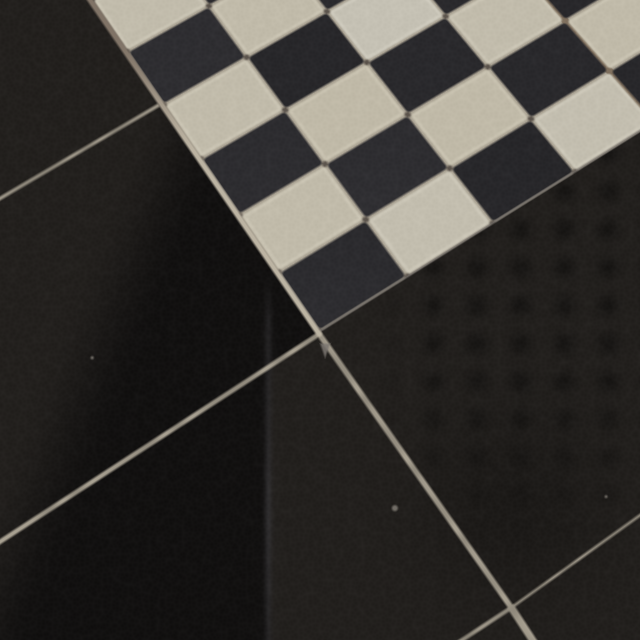
Reproduce this texture procedurally as a WebGL 2 fragment shader.

```glsl
#version 300 es
precision highp float;
uniform vec2 u_resolution;
out vec4 fragColor;

#define CORNER vec2(0.4987, 0.4818)
#define AXIS_U vec2(0.1406, 0.0876)
#define AXIS_V vec2(-0.0642, 0.0936)
#define BEND vec2(-0.0014, -0.0004)
#define PERSPECTIVE vec2(0.018, 0.014)
#define CREAM vec3(0.765, 0.745, 0.685)
#define SLATE vec3(0.165, 0.163, 0.175)
#define FLOOR_WARM vec3(0.138, 0.128, 0.118)
#define FLOOR_DARK vec3(0.073, 0.068, 0.066)
#define GROUT vec3(0.66, 0.63, 0.57)
#define GRAIN 0.022
#define DOT_PITCH vec2(0.0684, 0.0595)

vec2 hash2(vec2 c) {
  vec3 h = fract(c.xyx * vec3(0.1031, 0.1030, 0.0973));
  h += dot(h, h.yzx + 33.33);
  return fract((h.xx + h.yz) * h.zy);
}

// Distance to the nearest scattered cell point
float cellular(vec2 p) {
  vec2 cell = floor(p), local = fract(p);
  float nearest = 1.0;
  for (int y = -1; y <= 1; y++)
    for (int x = -1; x <= 1; x++) {
      vec2 o = vec2(x, y);
      nearest = min(nearest, length(o + hash2(cell + o) - local));
    }
  return nearest;
}

float segment(vec2 p, vec2 a, vec2 b) {
  vec2 ab = b - a;
  return length(p - a - ab * clamp(dot(p - a, ab) / dot(ab, ab), 0.0, 1.0));
}

float cover(float d, float soft) { return 1.0 - smoothstep(-soft, soft, d); }

// Inverts the bent perspective grid by fixed-point steps
vec2 gridCoord(vec2 p) {
  mat2 inv = inverse(mat2(AXIS_U, AXIS_V));
  vec2 d = p - CORNER, g = inv * d;
  for (int k = 0; k < 6; k++)
    g = inv * (d * (1.0 + dot(PERSPECTIVE, g)) - BEND * g.x * g.y);
  return g;
}

vec3 floorColor(vec2 p, vec2 g) {
  float soft = 0.02;
  float leftSide = cover(g.x, soft), lower = cover(g.y, soft);
  float shadow = smoothstep(-0.05, 0.11, p.x - 0.4 * p.y + 0.06) * leftSide;
  shadow *= mix(1.0, cover(p.x - 0.423, 0.008), lower);
  vec3 col = mix(FLOOR_WARM, FLOOR_DARK, shadow);
  col *= 1.0 - 0.18 * exp(-dot(p - vec2(0.8, 0.2), p - vec2(0.8, 0.2)) * 50.0);

  // Soft rows of dents on the right slab
  vec2 dent = (fract((p - vec2(0.745, 0.463)) / DOT_PITCH + 0.5) - 0.5) * DOT_PITCH;
  float dents = exp(-dot(dent, dent) / 0.00028) * (1.0 - leftSide) * lower;
  dents *= smoothstep(0.57, 0.7, p.x) * smoothstep(0.08, 0.45, p.y);
  col *= 1.0 - 0.32 * dents;

  // Pale vertical reflection
  float streak = exp(-pow((p.x - 0.4193) / 0.0062, 2.0)) * smoothstep(0.58, 0.48, p.y);
  streak *= 0.65 + 0.35 * exp(-pow((p.y - 0.2) / 0.12, 2.0));
  return col + streak * vec3(0.098, 0.098, 0.105);
}

vec3 checkerColor(vec2 g, float px) {
  vec2 id = floor(g);
  vec2 e = (abs(fract(g) - 0.5) - 0.5) * vec2(0.155, 0.108);
  vec2 q = e + 0.0085;
  float d = length(max(q, 0.0)) + min(max(q.x, q.y), 0.0) - 0.0065;
  float isDark = 1.0 - mod(id.x + id.y, 2.0);
  vec2 rnd = hash2(id + 7.0);
  vec3 cream = CREAM + (rnd.x - 0.5) * vec3(0.02, 0.03, 0.05);
  cream += 0.035 * cover(abs(d + 0.004) - 0.002, 0.003);
  vec3 slate = SLATE * (0.92 + 0.2 * rnd.y + 0.16 * exp(-dot(g, g) * 0.4));
  float knot = smoothstep(-0.008, -0.001, min(e.x, e.y));
  vec3 joint = mix(GROUT, vec3(0.36, 0.33, 0.30), knot);
  joint = mix(joint, vec3(0.50, 0.44, 0.37), cover(abs(g.x - 4.0) - 0.04, 0.01));
  return mix(joint, mix(cream, slate, isDark), cover(d, px + 0.0012));
}

void main() {
  vec2 p = gl_FragCoord.xy / u_resolution;
  float px = 1.0 / min(u_resolution.x, u_resolution.y);
  float soft = px + 0.0012;
  vec2 g = gridCoord(p);
  vec2 crossing = vec2(0.4987, 0.478), lowCross = vec2(0.799, 0.0505);

  vec3 col = floorColor(p, g);
  float inside = cover(-min(g.x, g.y) * 0.11, soft);
  col = mix(col, checkerColor(g, px), inside);

  // Mottled surface
  float grain = cellular(p * 150.0) - 0.5 + 0.6 * (cellular(p * 55.0) - 0.5);
  col += GRAIN * grain;

  // Grout joints: thin checker edge, side branches, main diagonals
  float rim = segment(p, CORNER, vec2(1.01, 0.802)) - 0.0012;
  float thin = segment(p, vec2(0.246, 0.8346), vec2(-0.01, 0.684)) - 0.0028;
  thin = min(thin, segment(p, lowCross, vec2(1.01, 0.202)) - 0.0022);
  thin = min(thin, segment(p, lowCross, vec2(0.70, -0.0145)) - 0.0032);
  float edge = segment(p, crossing, vec2(0.127, 1.02)) - 0.0042;
  float wide = segment(p, crossing, vec2(-0.01, 0.147)) - 0.0036;
  wide = min(wide, segment(p, crossing, lowCross) - 0.0044);
  wide = min(wide, segment(p, lowCross, vec2(0.845, -0.02)) - 0.0058);
  float wear = 0.93 + 0.07 * sin(p.x * 83.0 + 2.0 * sin(p.y * 57.0));
  col = mix(col, vec3(0.48, 0.46, 0.44), 0.8 * cover(rim, soft));
  col = mix(col, GROUT * wear, 0.92 * cover(thin, soft));
  col = mix(col, GROUT * wear, cover(wide, soft));
  float bright = smoothstep(0.95, 0.75, p.y);
  col = mix(col, mix(vec3(0.50, 0.45, 0.40), GROUT * 1.12, bright), cover(edge, soft));

  // Chip below the crossing and a few specks
  float chip = max(abs(p.x - 0.508) - 0.35 * (p.y - 0.441), p.y - 0.463);
  chip = max(chip, 0.441 - p.y);
  col = mix(col, vec3(0.48, 0.46, 0.44), 0.85 * cover(chip, soft));
  float speck = length(p - vec2(0.617, 0.206)) - 0.0045;
  speck = min(speck, length(p - vec2(0.144, 0.441)) - 0.0022);
  speck = min(speck, length(p - vec2(0.947, 0.224)) - 0.0020);
  col = mix(col, vec3(0.52, 0.50, 0.47), 0.8 * cover(speck, soft));

  fragColor = vec4(clamp(col, 0.0, 1.0), 1.0);
}
```
